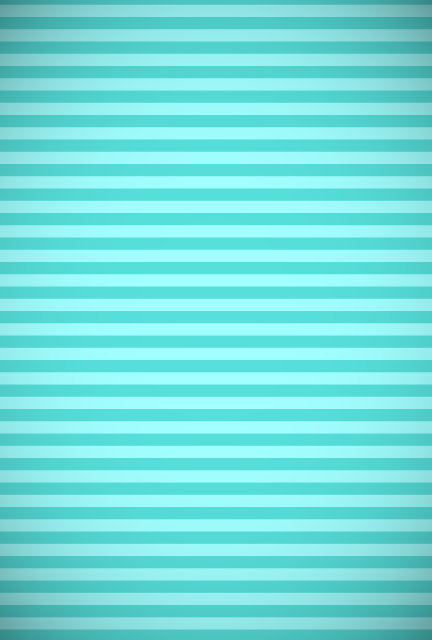
Reproduce this pattern procedurally as a WebGL 1 fragment shader.

```glsl
precision highp float;
// Even horizontal stripes in pale aqua and turquoise under a soft vignette.
// The stripes are a repeated distance to each pale band's centre line, with
// edges smoothed over one pixel; an elliptical falloff darkens the corners.

uniform vec2 u_resolution;

// Coverage of the pale bands, each filling half of its period.
float paleBand(float fromTop) {
    float repeats = 26.12;
    float phase = (fromTop - 0.0074) * repeats;
    float toCentre = abs(fract(phase + 0.25) - 0.5);
    float pixel = repeats / u_resolution.y;
    return clamp((0.25 - toCentre) / pixel + 0.5, 0.0, 1.0);
}

// Brightness: flat in the middle, falling steeply towards the corners.
float vignette(vec2 uv) {
    vec2 p = uv * 2.0 - 1.0;
    float radiusSquared = dot(p * p, vec2(0.9, 1.1));
    return 1.0 - 0.1 * radiusSquared * radiusSquared;
}

void main() {
    vec2 uv = gl_FragCoord.xy / u_resolution;
    vec3 turquoise = vec3(0.338, 0.875, 0.858);
    vec3 paleAqua = vec3(0.633, 1.0, 1.0);

    vec3 color = mix(turquoise, paleAqua, paleBand(1.0 - uv.y));
    gl_FragColor = vec4(color * vignette(uv), 1.0);
}
```
